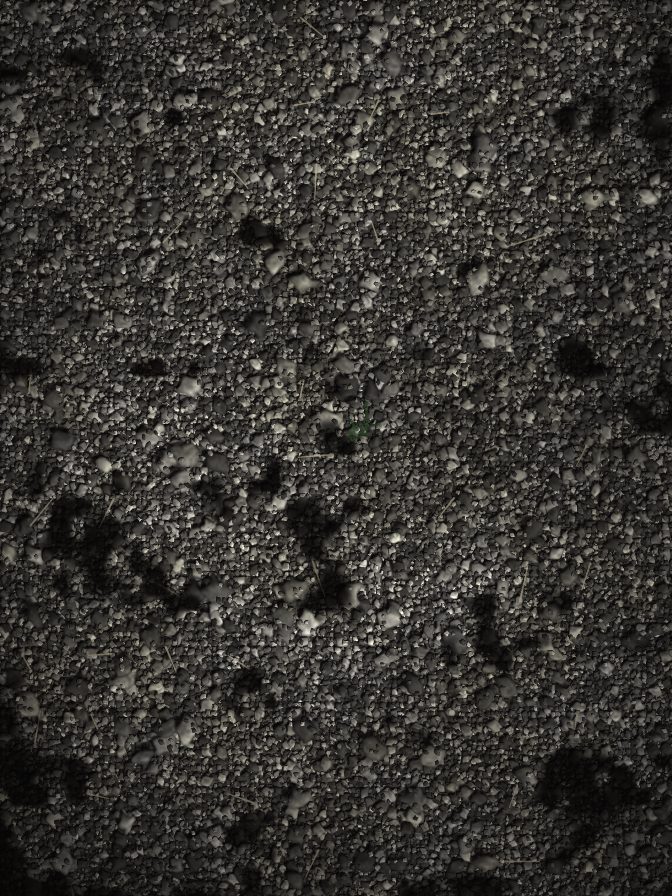
This texture is drawn by a WebGL 1 fragment shader. Its source:

```glsl
precision highp float;
// Dry crumbly soil: layered clods in raking light, dark hollows, straw bits and a small sprout.
uniform vec2 u_resolution;

const vec2 LIGHT_DIR = vec2(0.6, -0.8);
const vec3 SOIL_TINT = vec3(1.0, 0.985, 0.905);
const vec3 STRAW_COLOR = vec3(0.56, 0.52, 0.43);
const vec3 LEAF_COLOR = vec3(0.11, 0.20, 0.10);

vec4 hash4(vec2 p) {
  vec4 k = vec4(dot(p, vec2(127.1, 311.7)), dot(p, vec2(269.5, 183.3)),
                dot(p, vec2(419.2, 371.9)), dot(p, vec2(83.7, 227.3)));
  return fract(sin(k) * 43758.5);
}

float noise(vec2 p) {
  vec2 i = floor(p), f = fract(p);
  f = f * f * (3.0 - 2.0 * f);
  float low = mix(hash4(i).x, hash4(i + vec2(1.0, 0.0)).x, f.x);
  float high = mix(hash4(i + vec2(0.0, 1.0)).x, hash4(i + 1.0).x, f.x);
  return mix(low, high, f.y);
}

// Radial distance of a stretched lump with chipped, flattened sides
float clodDistance(vec2 d, vec2 axis) {
  vec2 q = vec2(dot(d, axis), dot(d, vec2(-axis.y, axis.x)) * 1.3);
  float chips = max(abs(q.x * 0.8 + q.y * 0.7) * 1.2, abs(q.x * 0.6 - q.y * 0.8) * 1.15);
  return max(length(q), chips);
}

// Paints one layer of clods and their shadows over the given tone
float addClods(float tone, vec2 p, float cells, float density, float seed, float pixel) {
  vec2 g = p * cells + seed;
  g += 0.32 * (vec2(noise(g * 2.3), noise(g * 2.3 + 31.0)) - 0.5);
  float grit = 0.62 + 0.5 * noise(g * 3.7 + 9.0) + 0.26 * noise(p * 310.0 + seed);
  for (int y = -1; y <= 1; y++) {
    for (int x = -1; x <= 1; x++) {
      vec2 id = floor(g) + vec2(float(x), float(y));
      vec4 r = hash4(id + seed);
      vec4 s = hash4(id + seed + 57.0);
      if (s.x < density) {
        float radius = mix(0.40, 0.70, r.z);
        vec2 d = (g - id - 0.5 - 0.6 * (r.xy - 0.5)) / radius;
        vec2 axis = vec2(cos(6.283 * s.y), sin(6.283 * s.y));
        float bodyDist = clodDistance(d, axis);
        float shadowDist = clodDistance(d + LIGHT_DIR * 0.42, axis);
        float soft = 0.09 + cells * pixel / radius * 0.6;
        float cover = 1.0 - smoothstep(1.0 - soft, 1.0 + soft, bodyDist);
        float shadow = 1.0 - smoothstep(0.75, 1.15, shadowDist);
        float facing = 0.88 + 0.48 * dot(d, LIGHT_DIR);
        float rim = 1.0 - 0.35 * smoothstep(0.65, 1.0, bodyDist);
        float face = mix(0.18, 0.60, pow(r.w, 1.6)) * facing * rim * grit;
        tone = mix(tone * (1.0 - 0.78 * shadow), face, cover);
      }
    }
  }
  return tone;
}

float segmentMask(vec2 p, vec2 a, vec2 b, float width, float pixel) {
  vec2 ab = b - a;
  float t = clamp(dot(p - a, ab) / dot(ab, ab), 0.0, 1.0);
  float taper = width * (1.0 - 0.5 * t);
  return 1.0 - smoothstep(taper - pixel * 0.6, taper + pixel * 0.6, length(p - a - ab * t));
}

// Sparse dry stalks, at most one in each grid cell
float strawMask(vec2 p, float cells, float pixel) {
  vec2 id = floor(p * cells);
  vec4 r = hash4(id + 211.0);
  vec2 center = (id + 0.35 + 0.3 * r.xy) / cells;
  float angle = r.z * 6.283;
  vec2 reach = vec2(cos(angle), sin(angle)) * mix(0.10, 0.30, r.x) / cells;
  return step(r.w, 0.3) * segmentMask(p, center - reach, center + reach, 0.0011, pixel);
}

// A tuft of thin leaves fanning out from its root
float sproutMask(vec2 p, vec2 root, float size, float pixel) {
  float mask = 0.0;
  for (int i = 0; i < 9; i++) {
    vec4 r = hash4(vec2(float(i), 73.0));
    float angle = r.x * 6.283;
    vec2 start = root + (r.yz - 0.5) * size;
    vec2 tip = start + vec2(cos(angle), sin(angle)) * size * (0.4 + 0.5 * r.w);
    mask = max(mask, segmentMask(p, start, tip, size * 0.09, pixel));
  }
  return mask;
}

void main() {
  vec2 uv = gl_FragCoord.xy / u_resolution;
  vec2 p = gl_FragCoord.xy / u_resolution.y;
  float pixel = 1.0 / u_resolution.y;

  // Clods from fine crumbs to scattered large lumps
  float tone = 0.06 + 0.16 * noise(p * 260.0);
  tone = addClods(tone, p, 190.0, 0.90, 3.0, pixel);
  tone = addClods(tone, p, 115.0, 0.62, 17.0, pixel);
  tone = addClods(tone, p, 72.0, 0.38, 41.0, pixel);
  tone = addClods(tone, p, 40.0, 0.13, 67.0, pixel);
  tone = addClods(tone, p, 165.0, 0.24, 89.0, pixel);
  vec3 color = tone * SOIL_TINT;
  color.b *= 0.96 + 0.08 * noise(p * 24.0);

  // Plant matter
  color = mix(color, STRAW_COLOR, 0.75 * strawMask(p, 13.0, pixel));
  color = mix(color, LEAF_COLOR, 0.7 * sproutMask(p, vec2(0.40, 0.525), 0.022, pixel));

  // Hollows, uneven ground and a vignette that is heavier below
  float relief = 0.65 * noise(p * vec2(11.0, 15.0)) + 0.35 * noise(p * 46.0);
  float threshold = 0.24 + 0.08 * (1.0 - uv.y);
  float hollow = 1.0 - smoothstep(threshold - 0.08, threshold + 0.07, relief);
  vec2 q = uv - vec2(0.5, 0.58);
  float light = 1.25 * (1.0 - 1.3 * dot(q, q)) * (0.80 + 0.40 * noise(p * 6.0 + 5.0));
  color *= light * (1.0 - 0.82 * hollow);
  gl_FragColor = vec4(color + vec3(0.020, 0.016, 0.016), 1.0);
}
```
